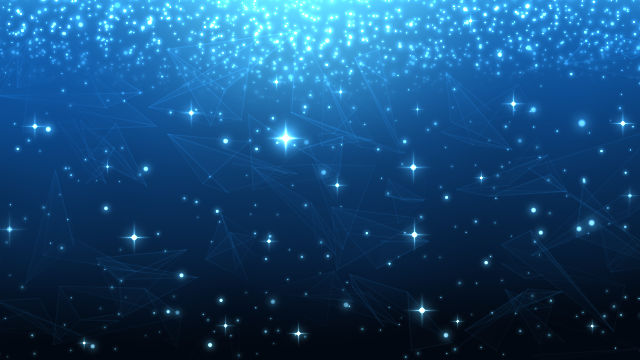
Write a Shadertoy shader that draws this background.

```glsl
vec3 hash3(vec2 p) {
    vec3 q = fract(p.xyx * vec3(0.1031, 0.1030, 0.0973));
    q += dot(q, q.yxz + 33.33);
    return fract((q.xxy + q.yzz) * q.zyx);
}

float gradientNoise(vec2 p) {
    vec2 cell = floor(p), f = fract(p), u = f * f * (3.0 - 2.0 * f);
    vec4 corner;
    for (int i = 0; i < 4; i++) {
        vec2 o = vec2(i & 1, i >> 1);
        corner[i] = dot(hash3(cell + o + 40.0).xy * 2.0 - 1.0, f - o);
    }
    return mix(mix(corner.x, corner.y, u.x), mix(corner.z, corner.w, u.x), u.y);
}

float segmentDistance(vec2 p, vec2 a, vec2 b) {
    vec2 ab = b - a;
    return length(p - a - ab * clamp(dot(p - a, ab) / (dot(ab, ab) + 1e-6), 0.0, 1.0));
}

float side(vec2 p, vec2 a, vec2 b) {
    return (b.x - a.x) * (p.y - a.y) - (b.y - a.y) * (p.x - a.x);
}

// Deep water gradient with a lamp above the top edge
vec3 backdrop(vec2 p, float aspect) {
    float x = p.x / aspect;
    float cloud = gradientNoise(p * 2.6) + 0.5 * gradientNoise(p * 5.3);
    float h = p.y - 0.16 * max(x - 0.5, 0.0) + 0.07 * cloud;
    vec3 col = mix(vec3(0.008, 0.03, 0.065), vec3(0.03, 0.16, 0.31), smoothstep(0.0, 0.42, h));
    col = mix(col, vec3(0.05, 0.33, 0.64), smoothstep(0.3, 0.88, h));
    vec2 q = vec2((x - 0.47) * 2.1, (p.y - 1.02) * 1.5);
    col = mix(col, vec3(0.34, 0.77, 0.94), 0.92 * exp(-5.0 * dot(q, q)));
    return col + vec3(0.10, 0.20, 0.19) * exp((p.y - 1.0) * 11.0);
}

// Strips of translucent triangles: x is the outline, y the fill
vec2 network(vec2 p, float aspect) {
    vec2 sum = vec2(0.0);
    for (int i = 0; i < 28; i++) {
        vec3 seed = hash3(vec2(i, 7.0));
        vec2 center = (vec2(i % 7, i / 7) + seed.xy) / vec2(7.0, 4.4) * vec2(aspect, 1.0);
        vec2 a = center, b = center + 0.25 * (seed.yz - 0.5);
        for (int k = 0; k < 6; k++) {
            vec3 r = hash3(vec2(i * 9 + k, 31.0));
            vec2 v = center + (r.xy - 0.5) * vec2(0.44, 0.3) * (0.5 + seed.z);
            float d = min(segmentDistance(p, a, v), segmentDistance(p, b, v));
            sum.x += smoothstep(0.0032, 0.0, d) * (0.3 + 0.7 * r.z);
            float s1 = side(p, a, b), s2 = side(p, b, v), s3 = side(p, v, a);
            float inside = step(0.0, min(s1, min(s2, s3))) + step(max(s1, max(s2, s3)), 0.0);
            sum.y += inside * r.z * smoothstep(0.1, 0.0, d);
            a = b;
            b = v;
        }
    }
    return sum;
}

float dot2(vec2 d, float radius) {
    float r = length(d) / radius;
    return smoothstep(1.0, 0.35, r) + 0.45 * exp(-r * r * 0.35);
}

// Four tapered rays, a bright core and a soft halo
float sparkle(vec2 d, float arm) {
    vec2 a = abs(d) / arm;
    vec2 taper = pow(max(1.0 - a, 0.0), vec2(1.5));
    float rays = taper.x * exp(-a.y * 24.0) + taper.y * exp(-a.x * 24.0);
    return 1.2 * rays + smoothstep(0.18, 0.09, length(a)) + 0.4 * exp(-dot(a, a) * 5.0);
}

// Jittered grid of lights; kind 0 is a dot, 1 a cross star
float scatter(vec2 p, float cell, float density, float size, float seed, int kind) {
    float light = 0.0;
    vec2 id = floor(p / cell);
    for (int j = -1; j <= 1; j++)
    for (int i = -1; i <= 1; i++) {
        vec2 c = id + vec2(i, j);
        vec3 r = hash3(c + seed), s = hash3(c + seed + 71.0);
        vec2 d = p - (c + 0.1 + 0.8 * r.xy) * cell;
        float radius = size * (0.45 + 0.55 * s.x * s.x);
        float shape = kind == 0 ? dot2(d, radius) : sparkle(d, radius);
        light += step(r.z, density) * shape * (0.35 + 0.65 * s.y);
    }
    return light;
}

void mainImage(out vec4 fragColor, in vec2 fragCoord) {
    vec2 p = fragCoord / iResolution.y;
    float aspect = iResolution.x / iResolution.y;
    vec3 col = backdrop(p, aspect);

    // Polygon mesh, fading in and out across the water
    vec2 mesh = network(p, aspect);
    float fade = clamp(0.7 + gradientNoise(p * 3.0 + 9.0), 0.2, 1.0) * mix(0.5, 1.0, p.y);
    col += vec3(0.10, 0.36, 0.55) * fade * (0.26 * min(mesh.x, 2.0) + 0.07 * min(mesh.y, 3.0));

    // Sparse drifting dots and larger soft orbs
    float light = 0.65 * scatter(p, 0.052, 0.42, 0.0055, 11.0, 0);
    light += scatter(p, 0.11, 0.32, 0.010, 23.0, 0);
    light += scatter(p, 0.26, 0.45, 0.018, 37.0, 0);

    // Dust crowding the top edge, hanging lower in the middle
    float depth = 1.0 - p.y - 0.07 * exp(-pow((p.x / aspect - 0.47) * 4.0, 2.0));
    float dust = smoothstep(0.24, 0.02, depth);
    for (int i = 0; i < 3; i++) {
        float n = float(i);
        light += dust * scatter(p, 0.023 + 0.009 * n, 0.6, 0.006 + 0.0015 * n, 53.0 + 19.0 * n, 0);
    }

    // Cross stars and the focal star
    light += scatter(p, 0.2, 0.65, 0.058, 91.0, 1);
    vec2 focus = p - vec2(0.4466 * aspect, 0.616);
    light += 1.2 * sparkle(focus, 0.062) + 0.45 * exp(-dot(focus, focus) * 700.0);

    col += vec3(0.30, 0.62, 0.72) * light + vec3(0.5, 0.3, 0.25) * max(light - 0.6, 0.0);
    fragColor = vec4(min(col, 1.0), 1.0);
}
```
